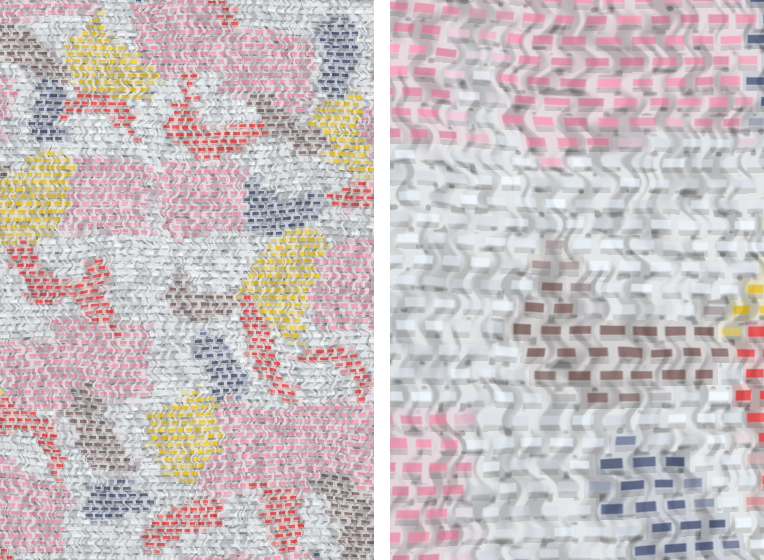
Left: the whole. Right: its middle third, enlarged.
Reproduce this texture procedurally as a WebGL 1 fragment shader.

```glsl
precision highp float;
// Loosely woven pale cloth with patches of pink, yellow, red, brown and blue weft.
uniform vec2 u_resolution;

float hash(vec2 p) {
  return fract(sin(dot(p, vec2(127.1, 311.7))) * 43758.5453);
}

float noise(vec2 p) {
  vec2 i = floor(p), f = fract(p);
  f = f * f * (3.0 - 2.0 * f);
  return mix(mix(hash(i), hash(i + vec2(1.0, 0.0)), f.x),
             mix(hash(i + vec2(0.0, 1.0)), hash(i + 1.0), f.x), f.y);
}

float roundBox(vec2 q, vec2 halfSize, float radius) {
  vec2 d = abs(q) - halfSize + radius;
  return length(max(d, 0.0)) + min(max(d.x, d.y), 0.0) - radius;
}

// Dye colour in rgb, strength in a: one bent patch per jittered grid cell.
vec4 dyeAt(vec2 p) {
  p += 0.034 * (vec2(noise(p * 13.0), noise(p * 13.0 + 40.0)) - 0.5);
  vec2 home = floor(p / 0.14);
  float nearest = 1.0;
  vec3 dye = vec3(0.8);
  for (int j = -1; j <= 1; j++) {
    for (int i = -1; i <= 1; i++) {
      vec2 id = home + vec2(float(i), float(j));
      float kind = mod(id.x * 3.0 + id.y * 2.0, 7.0);

      // Pink blocks by default, then yellow, blue, brown and thin red strokes.
      vec3 color = vec3(0.89, 0.57, 0.66);
      vec2 size = vec2(0.084, 0.072);
      float tilt = 0.5, bend = 2.0;
      if (kind == 1.0) {
        color = vec3(0.88, 0.74, 0.20);
        size = vec2(0.084, 0.058);
        tilt = 2.6; bend = 5.0;
      } else if (kind == 3.0) {
        color = vec3(0.31, 0.35, 0.47);
        size = vec2(0.064, 0.030);
        tilt = 3.0; bend = 8.0;
      } else if (kind == 5.0) {
        color = vec3(0.50, 0.40, 0.39);
        size = vec2(0.090, 0.030);
        tilt = 2.4; bend = 8.0;
      } else if (kind == 2.0 || kind == 6.0) {
        color = vec3(0.86, 0.29, 0.29);
        size = vec2(0.090, 0.025);
        tilt = 2.4; bend = 10.0;
      }

      vec2 jitter = vec2(hash(id + 3.0), hash(id + 17.0)) - 0.5;
      vec2 q = p - (id + 0.5 + 0.55 * jitter) * 0.14;
      float a = tilt * (hash(id + 5.0) - 0.5) + 0.3 * step(1.0, tilt);
      q = mat2(cos(a), sin(a), -sin(a), cos(a)) * q;
      q.y += bend * (hash(id + 9.0) - 0.5) * 2.0 * (q.x * q.x - 0.002);
      float d = roundBox(q, size * (0.85 + 0.3 * hash(id + 23.0)), 0.02);
      if (d < nearest) {
        nearest = d;
        dye = color;
      }
    }
  }
  return vec4(dye, 1.0 - smoothstep(-0.006, 0.006, nearest));
}

void main() {
  vec2 p = gl_FragCoord.xy / u_resolution.y;

  // Slack threads pull the weave out of line.
  vec2 w = p;
  w.x += 0.016 * (noise(p * vec2(10.0, 13.0)) - 0.5) + 0.003 * noise(p * 45.0);
  w.y += 0.014 * (noise(p * vec2(9.0, 6.0) + 70.0) - 0.5) + 0.0015 * noise(p * 50.0);

  // Staggered weft stitches.
  vec2 count = vec2(58.0, 78.0);
  float row = floor(w.y * count.y);
  float shift = 0.5 * mod(row, 2.0) + 0.2 * (hash(vec2(row, 2.0)) - 0.5);
  float col = floor(w.x * count.x + shift);
  vec2 cell = vec2(col, row);
  vec2 f = vec2(fract(w.x * count.x + shift), fract(w.y * count.y)) - 0.5;
  vec2 center = vec2((col + 0.5 - shift) / count.x, (row + 0.5) / count.y);
  center.x += 0.018 * (hash(vec2(row, 8.0)) - 0.5);
  vec4 dye = dyeAt(center);

  vec2 soft = max(0.5 * count / u_resolution.y, vec2(0.05));
  vec2 extent = vec2(0.34 + 0.1 * (hash(cell) - 0.5), 0.20 + 0.05 * (hash(cell + 4.0) - 0.5));
  vec2 inside = 1.0 - smoothstep(extent - soft, extent + soft, abs(f));
  float stitch = inside.x * inside.y;

  // Fine warp strands sway around the stitches and leave small shaded holes.
  float sway = 0.9 * sin(w.y * count.y * 3.1416) + 3.0 * noise(p * 38.0);
  float strand = smoothstep(0.15, 0.75, noise(vec2(w.x * 270.0 + sway, p.y * 60.0)));
  float hole = smoothstep(0.2, 0.4, abs(f.y)) * smoothstep(0.62, 0.9, noise(w * 210.0 + 11.0));
  vec3 warp = mix(vec3(0.83, 0.84, 0.845), dye.rgb, 0.17 * dye.a);
  warp *= 0.86 + 0.21 * strand - 0.24 * hole;
  warp *= 1.0 - 0.11 * inside.x * smoothstep(0.16, 0.3, -f.y);

  // Dyed stitches stand out; undyed ones stay close to the cloth.
  vec3 weft = mix(vec3(0.86, 0.885, 0.91), dye.rgb, 0.95 * dye.a);
  weft *= 0.92 + 0.14 * hash(cell + 31.0);
  weft += 0.08 * (strand - 0.5);

  vec3 color = mix(warp, weft, stitch * 0.97);
  color *= 0.98 + 0.04 * noise(p * 5.0);
  gl_FragColor = vec4(color, 1.0);
}
```
